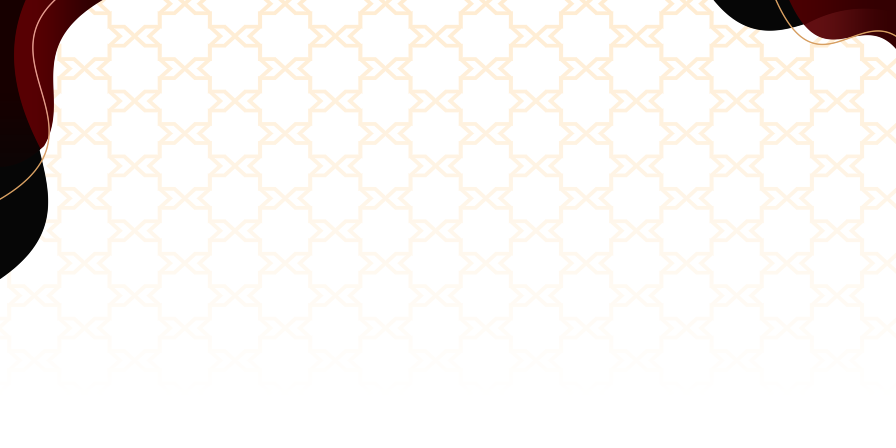
Write a WebGL 1 fragment shader that draws this background.

```glsl
precision highp float;

// White banner with a fading lattice of eight-pointed stars and dark
// wavy corner shapes. Stars are unions of two squares on a staggered grid;
// the waves are cubic Bezier height curves used as signed distances.

uniform vec2 u_resolution;

#define CANVAS_HEIGHT 384.0             // design units from top to bottom
#define STAR_STEP vec2(43.0, 27.8)      // half period of the lattice
#define STAR_ORIGIN vec2(158.4, 31.0)
#define STAR_LINE 1.6                   // half width of star outlines
#define FADE_END 342.0                  // depth where the lattice vanishes
#define TRIM_LINE 0.6                   // half width of the thin trim
#define CREAM vec3(1.0, 0.925, 0.82)
#define BLACK vec3(0.025, 0.025, 0.025)
#define MAROON vec3(0.09, 0.0, 0.0)
#define RED vec3(0.34, 0.0, 0.01)
#define GOLD vec3(0.84, 0.62, 0.38)
#define ROSE vec3(0.90, 0.61, 0.56)

float pixelSize;

// Antialiased coverage of the region where d is negative.
float cover(float d) {
  return 1.0 - smoothstep(-0.6 * pixelSize, 0.6 * pixelSize, d);
}

// Approximate signed distance to x = bezier(y), for y in 0..len.
float curveSide(vec2 p, float len, vec4 c) {
  float t = clamp(p.y / len, 0.0, 1.0);
  float s = 1.0 - t;
  float x = dot(c, vec4(s * s * s, 3.0 * s * s * t, 3.0 * s * t * t, t * t * t));
  float slope = 3.0 * dot(c.yzw - c.xyz, vec3(s * s, 2.0 * s * t, t * t)) / len;
  return (p.x - x) / sqrt(1.0 + slope * slope);
}

// Distance to the outline of a star with unit tip radius.
float starOutline(vec2 p) {
  p = abs(p);
  float square = max(p.x, p.y);
  float diamond = (p.x + p.y) * 0.7071;
  return abs(min(square, diamond) - 0.7071);
}

// Nearest outline of the two interleaved star grids.
float starLattice(vec2 p) {
  vec2 cell = (p - STAR_ORIGIN) / STAR_STEP;
  vec2 scale = vec2(1.4142, 1.0);
  vec2 even = mod(cell + 1.0, 2.0) - 1.0;
  vec2 odd = mod(cell, 2.0) - 1.0;
  return STAR_STEP.y * min(starOutline(even * scale), starOutline(odd * scale));
}

vec3 leftCorner(vec3 color, vec2 p) {
  // Black drop below the red wave
  float drop = curveSide(p - vec2(0.0, 120.0), 120.0, vec4(32.0, 40.5, 58.4, -1.0));
  color = mix(color, BLACK, cover(drop));

  // Red wave with a darker inner fold
  float hem = p.y - 143.0 + 0.0125 * p.x * p.x;
  float wave = max(curveSide(p, 128.0, vec4(88.0, 16.0, 64.5, 36.0)), hem);
  float fold = curveSide(p, 128.0, vec4(22.0, 3.3, 12.7, 35.0));
  vec3 cloth = mix(RED, RED * 0.55, smoothstep(25.0, 85.0, p.x));
  vec3 shade = mix(MAROON, BLACK, smoothstep(70.0, 145.0, p.y) * 0.6);
  color = mix(color, mix(cloth, shade, cover(fold)), cover(wave));

  // Trim running from rose to gold
  float trim = curveSide(p, 173.0, vec4(47.0, -13.3, 100.0, -4.0));
  vec3 metal = mix(ROSE, GOLD, smoothstep(70.0, 150.0, p.y));
  return mix(color, metal, cover(abs(trim) - TRIM_LINE));
}

vec3 rightCorner(vec3 color, vec2 p) {
  // Curves hang from the top edge, so the axes are swapped
  float drop = curveSide(vec2(p.y, p.x - 610.0), 90.0, vec4(-2.0, 36.8, 27.9, 17.0));
  drop = max(drop, 610.0 - p.x);
  color = mix(color, BLACK, cover(drop));

  // Red wave with a lighter lower band
  vec2 q = vec2(p.y, p.x - 676.0);
  float wave = max(curveSide(q, 92.0, vec4(-1.0, 68.0, 7.0, 42.0)), -q.y);
  float fold = curveSide(q, 92.0, vec4(30.0, 8.0, 3.0, 11.0));
  vec3 band = mix(RED + vec3(0.04, 0.06, 0.06), RED * 0.6, smoothstep(20.0, 92.0, q.y));
  vec3 top = mix(RED * 0.85, RED * 0.6, smoothstep(0.0, 80.0, q.y));
  color = mix(color, mix(band, top, cover(fold)), cover(wave));

  // Gold trim
  float trim = curveSide(vec2(p.y, p.x - 663.0), 105.0, vec4(-5.0, 80.0, 9.0, 31.0));
  return mix(color, GOLD, cover(abs(trim) - TRIM_LINE));
}

void main() {
  // Design units, measured down from the top left
  pixelSize = CANVAS_HEIGHT / u_resolution.y;
  vec2 p = vec2(gl_FragCoord.x, u_resolution.y - gl_FragCoord.y) * pixelSize;

  // Fading star lattice on white
  float fade = clamp(1.0 - p.y / FADE_END, 0.0, 1.0);
  vec3 color = mix(vec3(1.0), CREAM, cover(starLattice(p) - STAR_LINE) * fade);

  // The second corner stays anchored to the right edge
  color = leftCorner(color, p);
  float shift = 2.0 * CANVAS_HEIGHT - u_resolution.x * pixelSize;
  color = rightCorner(color, p + vec2(shift, 0.0));

  gl_FragColor = vec4(color, 1.0);
}
```
